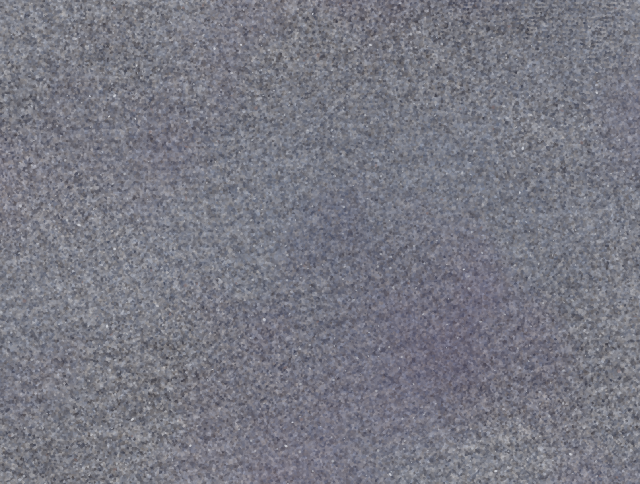
A WebGL 2 fragment shader for this texture:

```glsl
#version 300 es
precision highp float;
// Weathered asphalt: two sizes of packed mineral grains with random tone and
// tint, modulated by broad warm and violet stains, plus sparse chips.
// Grains are softly blended cellular noise; stains are fractal value noise.

uniform vec2 u_resolution;
out vec4 fragColor;

const vec3 BASE_GREY = vec3(0.477, 0.484, 0.521);
const vec3 TONE_AXIS = vec3(1.0, 1.0, 0.96);
const vec3 WARM_AXIS = vec3(0.55, 0.12, -0.55);
const vec3 VIOLET_AXIS = vec3(0.15, -0.5, 0.25);
const vec3 PALE_CHIP = vec3(0.75, 0.76, 0.78);
const vec3 DARK_CHIP = vec3(0.30, 0.31, 0.35);
const vec3 RUST_CHIP = vec3(0.52, 0.43, 0.42);

float hash(vec2 p, float seed) {
    return fract(sin(dot(p, vec2(127.1, 311.7)) + seed * 74.7) * 43758.5);
}

// Bell-shaped random value around zero
float bell(vec2 p, float seed) {
    return hash(p, seed) + hash(p, seed + 1.0) + hash(p, seed + 2.0) - 1.5;
}

float valueNoise(vec2 p, float seed) {
    vec2 cell = floor(p);
    vec2 f = fract(p);
    f = f * f * (3.0 - 2.0 * f);
    float low = mix(hash(cell, seed), hash(cell + vec2(1, 0), seed), f.x);
    float high = mix(hash(cell + vec2(0, 1), seed), hash(cell + vec2(1, 1), seed), f.x);
    return mix(low, high, f.y);
}

// Fractal noise, roughly -0.5 to 0.5
float stain(vec2 p, float seed) {
    float sum = 0.0;
    float weight = 0.5;
    for (int i = 0; i < 4; i++) {
        sum += weight * (valueNoise(p, seed + float(i)) - 0.5);
        p = mat2(1.6, 1.1, -1.1, 1.6) * p + 3.7;
        weight *= 0.5;
    }
    return sum;
}

// Packed grains: x = tone, y = tint, both centred on zero
vec2 grains(vec2 p, float seed, float sharpness) {
    vec2 cell = floor(p);
    vec2 sum = vec2(0.0);
    float total = 0.0;
    for (int y = -1; y <= 1; y++) {
        for (int x = -1; x <= 1; x++) {
            vec2 id = cell + vec2(x, y);
            vec2 offset = id + vec2(hash(id, seed), hash(id, seed + 1.0)) - p;
            float weight = exp(-sharpness * dot(offset, offset)) + 1e-6;
            sum += weight * vec2(bell(id, seed + 2.0), bell(id, seed + 5.0));
            total += weight;
        }
    }
    return sum / total;
}

// Coverage of a rare, rotated oval chip in each cell
float chip(vec2 p, float seed, float density, float radius) {
    vec2 id = floor(p);
    vec2 centre = 0.25 + 0.5 * vec2(hash(id, seed), hash(id, seed + 1.0));
    float angle = 6.2832 * hash(id, seed + 2.0);
    vec2 d = mat2(cos(angle), sin(angle), -sin(angle), cos(angle)) * (fract(p) - centre);
    d.y *= 1.0 + 0.8 * hash(id, seed + 3.0);
    float size = radius * mix(0.6, 1.2, hash(id, seed + 4.0));
    float body = 1.0 - smoothstep(size * 0.4, size * 1.3, length(d));
    return body * step(hash(id, seed + 5.0), density);
}

void main() {
    vec2 uv = gl_FragCoord.xy / u_resolution.y;

    // Broad stains shift tone, hue and grain contrast
    float shade = stain(uv * vec2(2.8, 4.0), 11.0);
    float warmth = stain(uv * vec2(2.2, 2.8) + 5.3, 23.0);
    float violet = max(stain(uv * vec2(3.0, 2.6) + 9.1, 37.0), 0.0);
    float contrast = clamp(1.0 + 0.9 * warmth - 0.9 * violet, 0.7, 1.25);

    // Fine and coarse aggregate, with soft clusters
    vec2 fine = grains(uv * 235.0, 41.0, 6.5);
    vec2 coarse = grains(uv * 130.0 + 17.3, 53.0, 8.0);
    float mottling = stain(uv * 40.0, 67.0);
    float tone = contrast * (0.110 * fine.x + 0.073 * coarse.x + 0.055 * mottling);
    tone += 0.115 * shade - 0.07 * violet;
    float tint = 0.026 * fine.y + 0.020 * coarse.y + 0.060 * warmth;

    vec3 color = BASE_GREY + TONE_AXIS * tone + WARM_AXIS * tint;
    color += VIOLET_AXIS * violet * 0.09;

    // Scattered chips
    color = mix(color, DARK_CHIP, 0.6 * chip(uv * 38.0, 71.0, 0.20, 0.12));
    color = mix(color, PALE_CHIP, 0.65 * chip(uv * 42.0 + 4.6, 83.0, 0.20, 0.12));
    color = mix(color, PALE_CHIP + 0.1, 0.8 * chip(uv * 19.0 + 8.2, 97.0, 0.05, 0.075));
    color = mix(color, RUST_CHIP, 0.5 * chip(uv * 28.0 + 2.9, 109.0, 0.06, 0.11));

    fragColor = vec4(clamp(color, 0.0, 1.0), 1.0);
}
```
